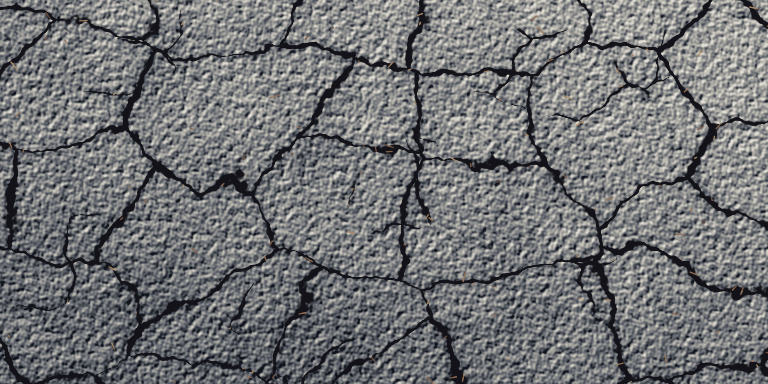
Give the GLSL for this texture, as a Shadertoy shader.

```glsl
// Sunlit grey asphalt split by dark irregular cracks with scattered dry chips.

const vec2  SLAB_FREQ    = vec2(2.6, 3.4);   // slabs per canvas height
const vec2  BRANCH_FREQ  = vec2(4.6, 5.2);
const float CRACK_WIDTH  = 0.0062;           // half width
const float BRANCH_WIDTH = 0.0045;
const float GRAIN_FREQ   = 55.0;
const float GRAIN_RELIEF = 0.43;
const vec2  LIGHT_STEP   = vec2(-0.0042, 0.0056);
const float BASE_TONE    = 0.515;
const vec2  TONE_SLOPE   = vec2(0.10, 0.17); // brighter to the upper right
const float CHIP_FREQ    = 26.0;
const vec3  COOL_TINT    = vec3(-0.015, 0.0, 0.03);
const vec3  WARM_TINT    = vec3(0.012, 0.004, -0.03);
const vec3  CRACK_COLOR  = vec3(0.07, 0.07, 0.095);
const vec3  STRAW_COLOR  = vec3(0.80, 0.65, 0.48);
const vec3  BARK_COLOR   = vec3(0.52, 0.36, 0.27);

vec2 hash2(vec2 p) {
    vec3 q = fract(vec3(p.xyx) * vec3(0.1031, 0.1030, 0.0973));
    q += dot(q, q.yzx + 33.33);
    return fract((q.xx + q.yz) * q.zy);
}

vec2 gradient(vec2 cell) {
    float angle = 6.2832 * hash2(cell + 57.0).x;
    return vec2(cos(angle), sin(angle));
}

// Gradient noise, roughly -0.7 to 0.7
float noise(vec2 p) {
    vec2 i = floor(p), f = p - i;
    vec2 u = f * f * f * (f * (f * 6.0 - 15.0) + 10.0);
    vec2 e = vec2(1.0, 0.0);
    float low  = mix(dot(gradient(i), f), dot(gradient(i + e), f - e), u.x);
    float high = mix(dot(gradient(i + e.yx), f - e.yx),
                     dot(gradient(i + e.xx), f - e.xx), u.x);
    return mix(low, high, u.y);
}

vec2 noise2(vec2 p) {
    return vec2(noise(p), noise(p + vec2(31.7, 17.3)));
}

// Bends straight cell borders into ragged cracks
vec2 warp(vec2 p) {
    return p + 0.085 * noise2(p * 3.5) + 0.030 * noise2(p * 13.0)
             + 0.010 * noise2(p * 42.0);
}

// Voronoi border: x = distance, y = random value of that border
vec2 cellBorder(vec2 p) {
    vec2 home = floor(p), nearest = vec2(0.0), toNearest = vec2(8.0);
    for (int y = -1; y <= 1; y++)
    for (int x = -1; x <= 1; x++) {
        vec2 cell = home + vec2(x, y);
        vec2 d = cell + 0.1 + 0.8 * hash2(cell) - p;
        if (dot(d, d) < dot(toNearest, toNearest)) { toNearest = d; nearest = cell; }
    }
    vec2 border = vec2(8.0, 0.0);
    for (int y = -2; y <= 2; y++)
    for (int x = -2; x <= 2; x++) {
        if (x == 0 && y == 0) continue;
        vec2 cell = nearest + vec2(x, y);
        vec2 d = cell + 0.1 + 0.8 * hash2(cell) - p;
        float dist = dot(0.5 * (toNearest + d), normalize(d - toNearest));
        if (dist < border.x) border = vec2(dist, hash2(cell + nearest + 9.0).x);
    }
    return border;
}

float grainHeight(vec2 p) {
    mat2 turn = mat2(0.8, 0.6, -0.6, 0.8);
    return noise(p * GRAIN_FREQ) + 0.6 * noise(turn * p * GRAIN_FREQ * 2.0);
}

// Scattered slivers: rgb = colour, a = cover; most lie near cracks
vec4 chips(vec2 p, float nearCrack, float pixel) {
    vec4 result = vec4(0.0);
    vec2 home = floor(p * CHIP_FREQ);
    for (int y = -1; y <= 1; y++)
    for (int x = -1; x <= 1; x++) {
        vec2 cell = home + vec2(x, y);
        vec2 kind = hash2(cell + 113.0), shape = hash2(cell + 271.0);
        vec2 d = p - (cell + hash2(cell + 401.0)) / CHIP_FREQ;
        float angle = 6.2832 * shape.x;
        vec2 axis = vec2(cos(angle), sin(angle));
        float halfLength = mix(0.002, 0.013, shape.y * shape.y);
        float dist = length(d - axis * clamp(dot(d, axis), -halfLength, halfLength));
        float cover = 1.0 - smoothstep(-0.5 * pixel, 0.5 * pixel, dist - 0.0019);
        cover *= kind.x < 0.035 ? 1.0 : step(kind.x, 0.34) * nearCrack;
        if (cover > result.a) result = vec4(mix(BARK_COLOR, STRAW_COLOR, kind.y), cover);
    }
    return result;
}

void mainImage(out vec4 fragColor, in vec2 fragCoord) {
    vec2 p = fragCoord / iResolution.y;
    vec2 uv = fragCoord / iResolution.xy;
    float pixel = 1.0 / iResolution.y;
    float grain = grainHeight(p);

    // Main cracks and tapering side branches
    vec2 bent = warp(p);
    vec2 slab = cellBorder(bent * SLAB_FREQ + 3.0);
    vec2 branch = cellBorder(bent * BRANCH_FREQ + 40.0);
    float slabDist = slab.x / 3.0;
    float branchDist = branch.x / 4.9;
    float slabWidth = CRACK_WIDTH * (0.6 + 0.6 * slab.y + 0.9 * noise(p * 11.0));
    float branchWidth = BRANCH_WIDTH * smoothstep(0.12, 0.32, noise(p * 3.0 + 8.0));
    float gap = min(slabDist - slabWidth, branchDist - branchWidth
                    + 0.01 * (1.0 - step(0.001, branchWidth)));
    gap += 0.0035 * grain;
    float crack = 1.0 - smoothstep(-0.7 * pixel, 0.9 * pixel, gap);

    // Rough surface lit from the side
    float tone = BASE_TONE + dot(TONE_SLOPE, uv - 0.5);
    tone += 0.07 * noise(p * 4.0) + 0.07 * noise(p * 17.0);
    tone += GRAIN_RELIEF * (grain - grainHeight(p + LIGHT_STEP));
    tone -= 0.16 * smoothstep(0.25, 0.6, -grain);
    float halo = exp(-max(gap, 0.0) / 0.012);
    tone -= halo * (0.10 + 0.25 * max(noise(p * 9.0 + 5.0), 0.0));
    tone = clamp(tone, 0.08, 0.86);

    vec3 color = tone + mix(COOL_TINT, WARM_TINT, smoothstep(0.35, 0.75, tone));
    color = mix(color, CRACK_COLOR, crack);

    // Loose chips on top
    float nearCrack = 1.0 - smoothstep(0.002, 0.007, gap);
    vec4 chip = chips(p, nearCrack, pixel);
    color = mix(color, chip.rgb * (0.9 + 0.3 * grain), 0.85 * chip.a);

    fragColor = vec4(clamp(color, 0.0, 1.0), 1.0);
}
```
